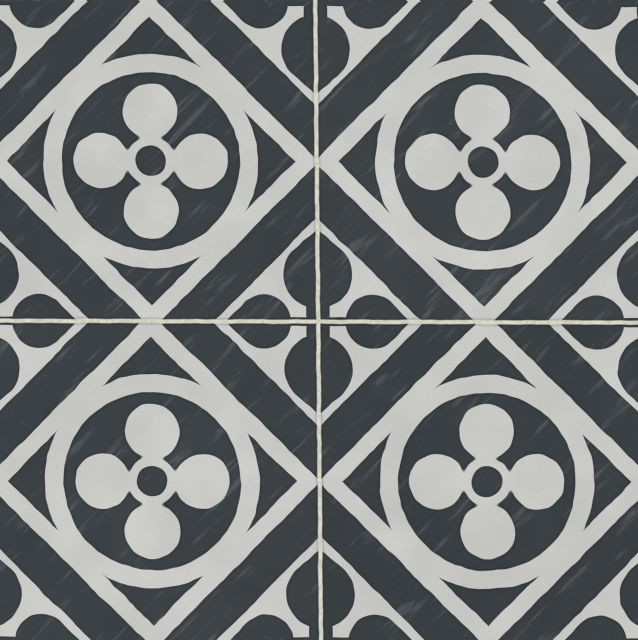
Write a Shadertoy shader that draws this pattern.

```glsl
// Two by two cement tiles: a quatrefoil medallion in a diamond frame, with
// pointed petals meeting at the corners. Distance functions are joined into one
// dark-paint shape per tile; noise adds hand-cut edges, brush marks and grout.

float hash(vec2 p) {
    return fract(sin(dot(p, vec2(127.1, 311.7))) * 43758.5453);
}

float noise(vec2 p) {
    vec2 i = floor(p), f = fract(p);
    f = f * f * (3.0 - 2.0 * f);
    return mix(mix(hash(i), hash(i + vec2(1, 0)), f.x),
               mix(hash(i + vec2(0, 1)), hash(i + vec2(1, 1)), f.x), f.y);
}

float fbm(vec2 p) {
    float sum = 0.0, amp = 0.5;
    for (int i = 0; i < 4; i++) {
        sum += amp * noise(p);
        p = p * 2.03 + 17.0;
        amp *= 0.5;
    }
    return sum;
}

float smoothMin(float a, float b, float k) {
    float h = max(k - abs(a - b), 0.0) / k;
    return min(a, b) - 0.25 * k * h * h;
}

// Circle of the given radius drawn out along +y to a point at tipHeight
float teardrop(vec2 p, float radius, float tipHeight) {
    float s = radius / tipHeight;
    vec2 n = vec2(sqrt(1.0 - s * s), s);
    p.x = abs(p.x);
    return dot(p, vec2(-n.y, n.x)) > 0.0 ? dot(p, n) - radius : length(p) - radius;
}

// Dark disk with a light four-petalled flower and a dark hub
float medallion(vec2 q) {
    float r = length(q);
    vec2 a = abs(q);
    vec2 petal = a.x > a.y ? a : a.yx;
    float flower = smoothMin(length(petal - vec2(0.15, 0.0)) - 0.083, r - 0.073, 0.014);
    return min(max(r - 0.267, -flower), r - 0.046);
}

// Dark diamond band and the four curved triangles around the medallion
float frame(vec2 q) {
    float s = abs(q.x) + abs(q.y);
    float band = max(0.505 - s, s - 0.665) * 0.7071;
    float spandrel = max(0.322 - length(q), (s - 0.433) * 0.7071);
    return min(band, spandrel);
}

// Quarter of the corner flower; c is the distance inward from the tile corner
float cornerFlower(vec2 c) {
    float upright = teardrop(c - vec2(0.0, 0.1425), 0.1025, 0.135);
    float sideways = teardrop(c.yx - vec2(0.0, 0.163), 0.081, 0.114);
    float stem = max(c.x - 0.035, c.y - 0.1);
    float rim = max(c.y - 0.013, c.x - 0.1);
    return min(min(upright, sideways), min(stem, rim));
}

void mainImage(out vec4 fragColor, in vec2 fragCoord) {
    // One unit is a tile's width; the grout cross sits close to the centre
    float pixel = 1.92 / iResolution.y;
    vec2 p = (fragCoord - 0.5 * iResolution.xy) * pixel + vec2(0.0025, 0.005);
    p += vec2(0.009 * p.y, 0.003 * p.x);

    // Tile cell, with a small setting error and an uneven hand-cut outline
    vec2 halfSize = vec2(0.5, 0.48);
    vec2 id = floor(p / (2.0 * halfSize));
    vec2 q = p - (id + 0.5) * 2.0 * halfSize;
    vec2 corner = halfSize - abs(q);
    vec2 shift = (vec2(hash(id + 3.1), hash(id + 8.7)) - 0.5) * 0.005;
    vec2 w = q + shift + 0.004 * (vec2(noise(p * 17.0), noise(p * 17.0 + 40.0)) - 0.5);

    float d = min(min(medallion(w), frame(w)), cornerFlower(corner));
    d += 0.003 * (noise(p * 45.0) - 0.5);
    float dark = smoothstep(0.8 * pixel, -0.8 * pixel, d);

    // Chalky light body and brushed dark paint
    float mottle = fbm(p * 9.0 + id * 5.0) - 0.47;
    float grain = hash(floor(p * 400.0)) - 0.5;
    float stroke = fbm(vec2(w.x + w.y, 7.0 * (w.x - w.y)) * 6.0 + id * 11.0);
    vec3 light = vec3(0.79, 0.79, 0.78) + 0.07 * mottle + 0.012 * grain;
    vec3 paint = vec3(0.235, 0.257, 0.268) + 0.03 * mottle + 0.01 * grain;
    paint += 0.09 * smoothstep(0.56, 0.82, stroke);
    paint -= 0.025 * smoothstep(0.012, 0.0, abs(d));
    vec3 color = mix(light, paint, dark);
    color += 0.016 * (hash(id + 1.7) - 0.5);

    // Worn tile edges, then the pale grout cross
    vec2 joint = abs(p + 0.002 * (vec2(noise(p.yy * 30.0), noise(p.xx * 30.0)) - 0.5));
    float seam = min(joint.x, joint.y);
    color *= 1.0 - 0.14 * smoothstep(0.016, 0.006, seam);
    vec3 grout = vec3(0.83, 0.825, 0.77) + 0.1 * (noise(p * 120.0) - 0.5);
    color = mix(color, grout, smoothstep(0.0065 + pixel, 0.0065 - pixel, seam));

    fragColor = vec4(color, 1.0);
}
```
